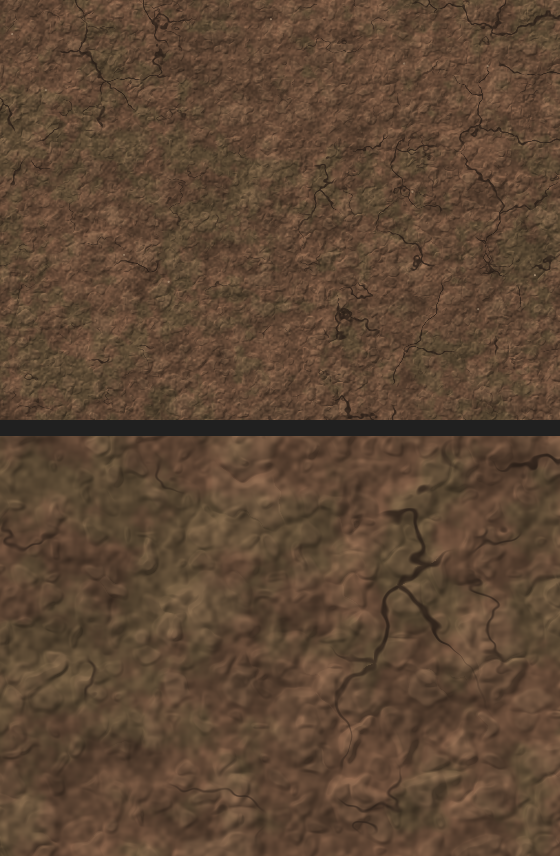
Top: the whole. Bottom: its middle third, enlarged.
Reproduce this texture procedurally as a Shadertoy shader.

```glsl
// Dry brown earth: lit clods, mottled moss, short broken cracks and a few pale specks.

const vec3 SOIL_DARK  = vec3(0.325, 0.240, 0.180);
const vec3 SOIL_LIGHT = vec3(0.422, 0.306, 0.230);
const vec3 CLOD_TINT  = vec3(0.490, 0.380, 0.285);
const vec3 MOSS       = vec3(0.335, 0.282, 0.195);
const vec3 CRACK      = vec3(0.165, 0.122, 0.095);
const vec3 SPECK      = vec3(0.680, 0.580, 0.470);

const vec2  LIGHT_DIR    = vec2(-0.6, 0.8);
const float LIGHT_AMOUNT = 0.22;
const float CLOD_HEIGHT  = 0.36;
const float RELIEF       = 0.40;
const float BIG_CLODS    = 20.0;   // cells per canvas height
const float SMALL_CLODS  = 40.0;
const float CRACK_CELLS  = 6.0;
const float CRACK_WIDTH  = 0.0026;
const float CREVICE_WIDTH = 0.022;
const float SPECK_CELLS  = 16.0;
const float GRAIN_SCALE  = 190.0;
const float GRAIN_AMOUNT = 0.27;
const float SLOPE_STEP   = 0.0018;

float hash(vec2 p) {
    return fract(sin(dot(p, vec2(127.1, 311.7))) * 43758.5453);
}

vec2 hash2(vec2 p) {
    return vec2(hash(p), hash(p + 57.3));
}

float noise(vec2 p) {
    vec2 i = floor(p), f = fract(p);
    f = f * f * (3.0 - 2.0 * f);
    return mix(mix(hash(i), hash(i + vec2(1, 0)), f.x),
               mix(hash(i + vec2(0, 1)), hash(i + vec2(1, 1)), f.x), f.y);
}

float fbm(vec2 p) {
    float sum = 0.0, amp = 0.533;
    for (int i = 0; i < 4; i++) {
        sum += amp * noise(p);
        p = mat2(1.6, 1.2, -1.2, 1.6) * p + 7.7;
        amp *= 0.5;
    }
    return sum;
}

vec2 warp(vec2 p, float scale) {
    return vec2(noise(p * scale), noise(p * scale + 31.4)) - 0.5;
}

// Flat-topped lumps, one per cell: x is the height, y a random tint.
vec2 clods(vec2 p, float seed) {
    vec2 cell = floor(p), top = vec2(0.0);
    for (int y = -1; y <= 1; y++)
    for (int x = -1; x <= 1; x++) {
        vec2 id = cell + vec2(x, y);
        vec2 d = p - id - 0.15 - 0.7 * hash2(id + seed);
        float size = mix(0.2, 0.68, hash(id + seed + 11.0));
        d.x *= mix(0.75, 1.35, hash(id + seed + 23.0));
        float lump = size * smoothstep(1.0, 0.4, length(d) / size);
        if (lump > top.x) top = vec2(lump, hash(id + seed + 37.0));
    }
    return top;
}

vec2 bigClods(vec2 p) {
    return clods((p + 0.025 * warp(p, 45.0) + 0.008 * warp(p, 120.0)) * BIG_CLODS, 3.0);
}

vec2 smallClods(vec2 p) {
    return clods((p + 0.014 * warp(p, 85.0)) * SMALL_CLODS, 71.0);
}

float height(vec2 p) {
    float presence = smoothstep(0.25, 0.65, noise(p * 5.0 + 9.0));
    float h = CLOD_HEIGHT * (mix(0.4, 1.0, presence) * bigClods(p).x / BIG_CLODS
                             + 0.8 * smallClods(p).x / SMALL_CLODS);
    float freq = 16.0;
    for (int i = 0; i < 4; i++) {
        h += RELIEF * noise(p * freq + float(i) * 5.3) / freq;
        freq *= 2.1;
    }
    return h;
}

// Short thin pieces of warped cell borders, fading in and out.
float cracks(vec2 p) {
    vec2 q = (p + 0.08 * warp(p, 10.0) + 0.035 * warp(p, 35.0) + 0.01 * warp(p, 110.0)) * CRACK_CELLS;
    vec2 a = vec2(9.0), b = vec2(9.0);
    for (int y = -1; y <= 1; y++)
    for (int x = -1; x <= 1; x++) {
        vec2 id = floor(q) + vec2(x, y), c = id + hash2(id + 19.0) - q;
        if (dot(c, c) < dot(a, a)) { b = a; a = c; }
        else if (dot(c, c) < dot(b, b)) b = c;
    }
    float border = dot(0.5 * (a + b), normalize(b - a)) / CRACK_CELLS;
    float mask = smoothstep(0.57, 0.68, 0.6 * noise(p * 3.5 + 43.0) + 0.4 * noise(p * 17.0));
    float width = CRACK_WIDTH * mask * mix(0.4, 1.6, noise(p * 40.0));
    return mask * (1.0 - smoothstep(0.3 * width, width + 0.0015, border));
}

// Small dark gaps between lumps.
float crevices(vec2 p) {
    float line = abs(fbm(p * vec2(15.0, 20.0) + 61.0) - 0.5);
    float mask = smoothstep(0.66, 0.84, noise(p * 19.0 + 83.0));
    return mask * (1.0 - smoothstep(0.0, CREVICE_WIDTH, line));
}

float specks(vec2 p) {
    vec2 q = p * SPECK_CELLS, id = floor(q);
    float d = length(fract(q) - 0.2 - 0.6 * hash2(id + 5.0));
    return step(0.965, hash(id + 87.0)) * (1.0 - smoothstep(0.02, 0.06, d));
}

void mainImage(out vec4 fragColor, in vec2 fragCoord) {
    vec2 p = fragCoord / iResolution.y;

    // Soil, mottled moss and individually tinted clods
    float tone = 0.35 * fbm(p * 8.0) + 0.65 * fbm(p * 36.0);
    vec3 color = mix(SOIL_DARK, SOIL_LIGHT, smoothstep(0.25, 0.75, tone));
    float moss = smoothstep(0.47, 0.64, 0.45 * fbm(p * 7.0 + 17.0) + 0.55 * fbm(p * 30.0 + 3.0));
    color = mix(color, MOSS, 0.7 * moss);
    vec2 big = bigClods(p), small = smallClods(p);
    float pale = max(smoothstep(0.1, 0.45, big.x) * big.y, smoothstep(0.15, 0.5, small.x) * small.y * 0.8);
    color = mix(color, CLOD_TINT, 0.5 * pale);

    // Side light on the relief
    float h = height(p);
    vec2 slope = vec2(height(p + vec2(SLOPE_STEP, 0)), height(p + vec2(0, SLOPE_STEP))) - h;
    float shade = clamp(-dot(slope / SLOPE_STEP, LIGHT_DIR), -1.3, 1.0);
    color *= 1.0 + LIGHT_AMOUNT * shade;

    // Cracks, specks and fine grain
    color = mix(color, CRACK, 0.8 * max(cracks(p), 0.75 * crevices(p)));
    color = mix(color, SPECK, 0.7 * specks(p));
    color *= 1.0 + GRAIN_AMOUNT * (noise(p * GRAIN_SCALE) - 0.5);
    fragColor = vec4(color, 1.0);
}
```
